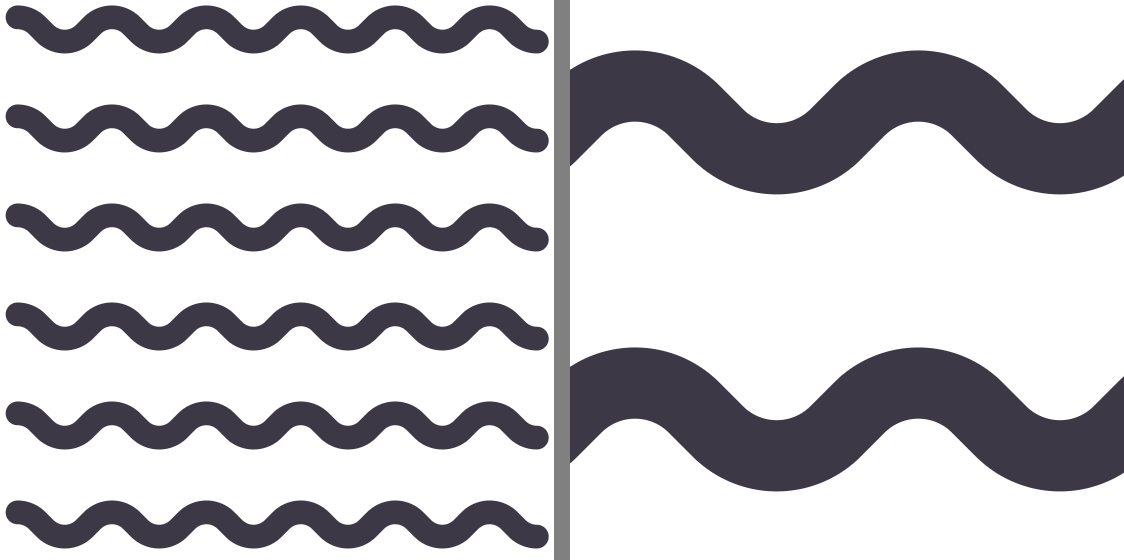
Left: the whole. Right: its middle third, enlarged.
Reproduce this pattern procedurally as a WebGL 1 fragment shader.

```glsl
precision highp float;
// Six dark wavy strokes with round ends, stacked evenly on white.

uniform vec2 u_resolution;

// Lengths are fractions of the canvas height.
const float ROWS = 6.0;
const float ROW_PITCH = 0.1768;
const float FIRST_ROW = 0.0526;   // midline of the top row, from the top
const float WAVELENGTH = 0.1686;
const float WAVES = 5.5;
const float START_X = 0.0313;
const float BEND_RADIUS = 0.0495;
const float HALF_WIDTH = 0.0212;

const vec3 PAPER = vec3(1.0);
const vec3 INK = vec3(0.24, 0.22, 0.27);

// Height of a crest built from 45 degree arcs joined by straight slopes.
float crestHeight(float wavelength, float radius) {
  return 0.25 * wavelength + radius * (1.0 - sqrt(2.0));
}

// Distance to an endless wave with a crest at x = 0.
float waveDistance(vec2 p, float wavelength, float radius) {
  float quarter = 0.25 * wavelength;
  p.x = abs(mod(p.x + 2.0 * quarter, wavelength) - 2.0 * quarter);

  // Turn the trough half about the middle of the slope, onto the crest half.
  if (p.x - p.y > quarter) p = vec2(2.0 * quarter - p.x, -p.y);

  vec2 q = p - vec2(0.0, crestHeight(wavelength, radius) - radius);
  float reach = q.x < q.y ? length(q) : (q.x + q.y) * sqrt(0.5);
  return abs(reach - radius);
}

// Distance to a wave that runs from a crest to a trough at the given length.
float strandDistance(vec2 p, float wavelength, float radius, float len) {
  float crest = crestHeight(wavelength, radius);
  if (p.x < 0.0) return length(p - vec2(0.0, crest));
  if (p.x > len) return length(p - vec2(len, -crest));
  return waveDistance(p, wavelength, radius);
}

// Position relative to the start and midline of the nearest row.
vec2 rowPosition(vec2 p, float pitch, float rows) {
  float fromTop = 1.0 - p.y - FIRST_ROW;
  float row = clamp(floor(fromTop / pitch + 0.5), 0.0, rows - 1.0);
  return vec2(p.x - START_X, row * pitch - fromTop);
}

void main() {
  float pixel = 1.0 / u_resolution.y;
  vec2 p = rowPosition(gl_FragCoord.xy * pixel, ROW_PITCH, ROWS);
  float d = strandDistance(p, WAVELENGTH, BEND_RADIUS, WAVES * WAVELENGTH);

  // One-pixel edge smoothing.
  float cover = clamp(0.5 - (d - HALF_WIDTH) / pixel, 0.0, 1.0);
  gl_FragColor = vec4(mix(PAPER, INK, cover), 1.0);
}
```
